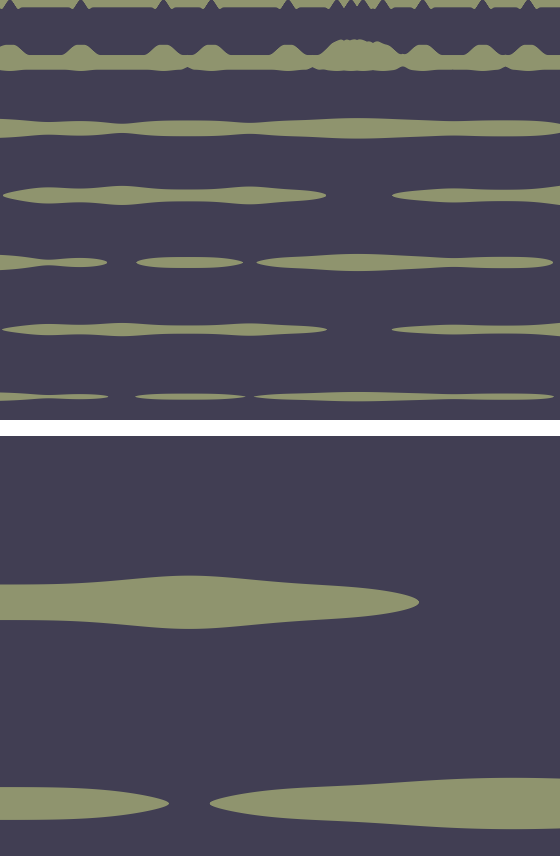
Top, the full canvas; bottom, a detail of the centre.
This pattern is drawn by a WebGL 2 fragment shader. Its source:

```glsl
#version 300 es
precision highp float;

uniform vec2 u_resolution;
out vec4 fragColor;

const vec3 SLATE = vec3(0.255, 0.245, 0.325);
const vec3 OLIVE = vec3(0.56, 0.58, 0.43);
const float ROW_START = 0.0556;
const float ROW_STEP = 0.1597;

// Position of the i-th feature point, displaced by layered sines
float featureX(float i) {
    float drift = 0.0653 + 0.118 * sin(0.6283 * (i - 1.6));
    drift += 0.0201 * sin(1.5708 * i - 0.33);
    drift -= 0.0144 * sin(2.3562 * i + 0.358);
    drift -= 0.0075 * sin(0.7854 * i);
    drift += 0.0043 * cos(3.14159 * i);
    drift += 0.13 * exp(-0.65 * (i + 2.0) * (i + 2.0));
    return (i + 0.5) / 9.0 + drift;
}

// Cellular noise: nearest distance, second distance, point density
vec3 cellular(float x, float spread) {
    vec3 cell = vec3(9.0, 9.0, 0.0);
    for (int i = -3; i < 15; i++) {
        float d = abs(x - featureX(float(i)));
        cell.y = min(cell.y, max(cell.x, d));
        cell.x = min(cell.x, d);
        cell.z += exp(-0.5 * d * d / (spread * spread));
    }
    return cell;
}

float fall(float start, float end, float d) {
    return 1.0 - smoothstep(start, end, d);
}

float coverage(float signedDepth, float pixel) {
    return clamp(0.5 + signedDepth / pixel, 0.0, 1.0);
}

// Thin streaks: neighbouring rows swell and pinch in opposite phase
float streakDepth(float y, float swell) {
    float row = clamp(round((y - ROW_START) / ROW_STEP), 0.0, 4.0);
    float swing = mod(row, 2.0) < 0.5 ? swell : 0.76 - swell;
    float gain = row < 3.5 ? 1.2e-4 + 1.45e-4 * row : 4.04e-4;
    float base = row < 3.5 ? 3e-6 : 1.87e-4;
    float area = base + gain * swing;
    float halfWidth = sign(area) * sqrt(abs(area));
    return halfWidth - abs(y - ROW_START - row * ROW_STEP);
}

// Thick band with domes on its upper edge
float domedDepth(float y, float near, float second) {
    float pinch = fall(0.05, 0.075, second) * smoothstep(0.02, 0.05, near);
    float lower = 0.834 + 0.008 * pinch - 0.003 * fall(0.0, 0.04, near);
    float dome = 0.0243 * fall(0.008, 0.047, near);
    float crowd = 0.013 * fall(0.02, 0.06, second);
    return min(y - lower, 0.869 + dome + crowd - y);
}

// Top strip notched by small peaks
float notchedDepth(float y, float near) {
    float peak = 0.0185 * fall(0.0, 0.0185, near);
    float lipOffset = (near - 0.02) / 0.005;
    float lip = 0.004 * exp(-lipOffset * lipOffset);
    return y - (0.9826 + peak - lip);
}

void main() {
    vec2 p = gl_FragCoord.xy / u_resolution.y;
    float pixel = 1.0 / u_resolution.y;
    vec3 cell = cellular(p.x, 0.059);
    float swell = 0.62 * log(cell.z / 0.65);

    float depth = streakDepth(p.y, swell);
    depth = max(depth, domedDepth(p.y, cell.x, cell.y));
    depth = max(depth, notchedDepth(p.y, cell.x));
    fragColor = vec4(mix(SLATE, OLIVE, coverage(depth, pixel)), 1.0);
}
```
